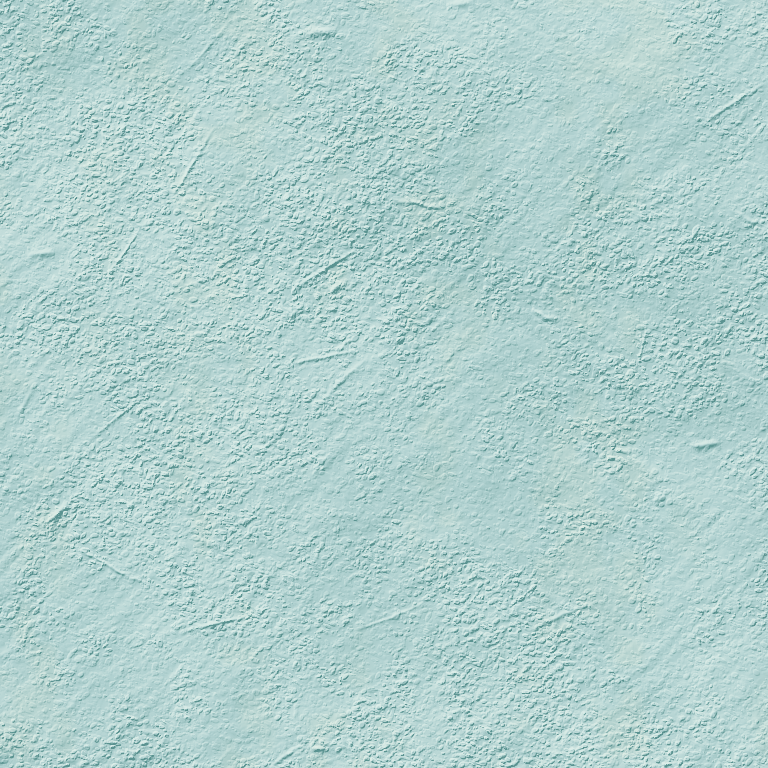
This texture is drawn by a WebGL 2 fragment shader. Its source:

```glsl
#version 300 es
precision highp float;

uniform vec2 u_resolution;
out vec4 fragColor;

#define RELIEF 6.6          // strength of the raking light
#define LIGHT_STEP 0.0009   // half distance between height samples
#define COARSE_GRAIN 135.0  // grains across the canvas
#define FINE_GRAIN 235.0
#define GRAIN_DEPTH 0.5
#define FLAKE_DEPTH 0.28
#define STROKE_DEPTH 0.36
#define RIDGE_DEPTH 0.85
#define MID_COLOR vec3(0.695, 0.822, 0.819)
#define LIGHT_GAIN vec3(0.086, 0.055, 0.047)
#define SHADOW_COLOR vec3(0.40, 0.61, 0.60)
#define STAIN_COLOR vec3(0.77, 0.83, 0.75)

vec2 hash2(vec2 p) {
    vec3 q = fract(p.xyx * vec3(0.1031, 0.1030, 0.0973));
    q += dot(q, q.yzx + 33.33);
    return fract((q.xx + q.yz) * q.zy);
}

vec2 rotate(vec2 p, float angle) {
    float c = cos(angle), s = sin(angle);
    return vec2(c * p.x + s * p.y, c * p.y - s * p.x);
}

float valueNoise(vec2 p) {
    vec2 cell = floor(p), f = fract(p);
    f = f * f * (3.0 - 2.0 * f);
    float low = mix(hash2(cell).x, hash2(cell + vec2(1, 0)).x, f.x);
    float high = mix(hash2(cell + vec2(0, 1)).x, hash2(cell + vec2(1, 1)).x, f.x);
    return mix(low, high, f.y);
}

// Cellular layer of flat-topped grains with random size, tilt and height
float grains(vec2 p) {
    vec2 cell = floor(p);
    float height = 0.0;
    for (int y = -1; y <= 1; y++)
    for (int x = -1; x <= 1; x++) {
        vec2 id = cell + vec2(x, y);
        vec2 size = hash2(id + 71.0);
        vec2 d = rotate(p - id - hash2(id), mix(-0.7, 1.0, fract(size.x * 7.0)));
        d.y *= 1.5;
        float radius = mix(0.35, 0.85, size.x);
        float bump = 1.0 - dot(d, d) / (radius * radius);
        height = max(height, 1.3 * size.y * size.y * smoothstep(0.0, 0.75, bump));
    }
    return height;
}

// Ragged crumbs left by the trowel: plateaus with steep rims
float flakes(vec2 p) {
    float large = valueNoise(rotate(p, 0.4) * vec2(66.0, 84.0));
    float small = valueNoise(rotate(p, -0.3) * vec2(150.0, 185.0) + 30.0);
    return smoothstep(0.45, 0.7, large * 0.65 + small * 0.35)
         + 0.7 * smoothstep(0.5, 0.8, small);
}

// Scattered tapered ridges, mostly rising to the right
float ridges(vec2 p, float density, float reach, float width) {
    vec2 cell = floor(p * density);
    float height = 0.0;
    for (int y = -1; y <= 1; y++)
    for (int x = -1; x <= 1; x++) {
        vec2 id = cell + vec2(x, y);
        vec2 shape = hash2(id + density * 17.0);
        vec2 kind = hash2(id + density * 31.0);
        vec2 d = p - (id + hash2(id + density)) / density;
        d = rotate(d, mix(-0.5, 1.35, shape.x));
        float halfLength = reach * mix(0.35, 1.0, shape.y);
        d.y += d.x * d.x * (kind.y - 0.5) * 4.0;
        float taper = max(1.0 - d.x * d.x / (halfLength * halfLength), 0.0);
        float across = d.y / (width * mix(0.6, 1.2, kind.y));
        float present = smoothstep(0.4, 0.85, kind.x);
        height += present * taper * exp(-across * across);
    }
    return height;
}

// Trowel marks: stretched noise in two crossing directions
float strokes(vec2 p) {
    float region = smoothstep(0.35, 0.65, valueNoise(p * 4.0 + 8.0));
    float rising = valueNoise(rotate(p, 0.8) * vec2(15.0, 110.0))
                 + valueNoise(rotate(p, 0.5) * vec2(15.0, 60.0) + 15.0);
    float falling = valueNoise(rotate(p, -0.65) * vec2(14.0, 105.0) + 40.0)
                  + valueNoise(rotate(p, -0.5) * vec2(13.0, 58.0) + 70.0);
    return mix(rising, falling * 1.4, region);
}

float roughness(vec2 p) {
    float patches = 0.45 * valueNoise(p * 6.0 + 3.0) + 0.55 * valueNoise(p * 25.0 + 20.0);
    return mix(0.4, 1.25, smoothstep(0.25, 0.7, patches));
}

float plasterHeight(vec2 p) {
    vec2 warp = 0.0011 * sin(p.yx * vec2(183.0, 151.0) + 2.0 * sin(p * 97.0));
    vec2 q = p + warp;
    float grit = grains(q * COARSE_GRAIN) + 0.6 * grains(q * FINE_GRAIN + 50.0);
    float height = (GRAIN_DEPTH * grit + FLAKE_DEPTH * flakes(q)) * roughness(p);
    height += STROKE_DEPTH * strokes(p + 0.5 * warp);
    height += 0.45 * valueNoise(p * 40.0) + 0.8 * valueNoise(p * 18.0);
    vec2 ragged = p + 0.003 * (valueNoise(p * 90.0) - 0.5);
    height += RIDGE_DEPTH * ridges(ragged, 7.0, 0.065, 0.0027);
    height += 1.6 * RIDGE_DEPTH * ridges(ragged, 5.0, 0.025, 0.0048);
    return height;
}

void main() {
    vec2 p = gl_FragCoord.xy / u_resolution.y;

    // Raking light from above, slightly left
    vec2 toLight = LIGHT_STEP * vec2(-0.55, 0.835);
    float shade = RELIEF * (plasterHeight(p - toLight) - plasterHeight(p + toLight));
    shade += 0.7 * (valueNoise(p * 4.0 + 60.0) - 0.5) + 0.5 * (valueNoise(p * 13.0) - 0.5);

    // Faint warm stains, drawn out downwards
    float stain = valueNoise(p * vec2(16.0, 3.0) + 90.0) * valueNoise(p * 34.0);
    vec3 color = mix(MID_COLOR, STAIN_COLOR, 0.14 * smoothstep(0.2, 0.6, stain));

    // Highlights level off, shadows deepen
    float lit = 2.0 - 2.0 * exp(-max(shade, 0.0) / 1.6);
    float dark = clamp(-shade, 0.0, 3.2);
    color += LIGHT_GAIN * lit;
    color = mix(color, SHADOW_COLOR, min(0.24 * dark + 0.066 * dark * dark, 1.15));
    fragColor = vec4(color, 1.0);
}
```
